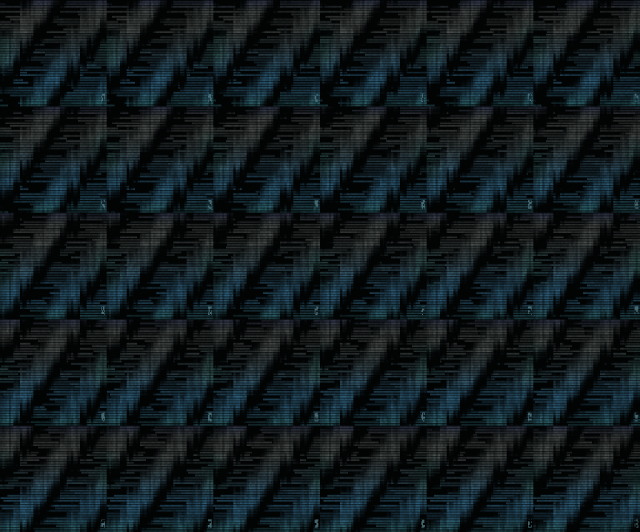
Reproduce this pattern procedurally as a WebGL 1 fragment shader.

```glsl
precision highp float;
// Grid of dark scanline panels with stepped diagonal bands that drift from panel to panel.

uniform vec2 u_resolution;

const vec2 PANELS = vec2(6.0, 5.0);
const float ROWS = 42.0;          // scanlines per panel
const float COLUMNS = 64.0;       // fine vertical cells per panel
const float STEPS = 16.0;         // broad stair steps per panel
const float STRIPS = 48.0;        // narrow vertical streaks per panel
const float STEP_JITTER = 0.08;   // vertical offset of each step
const float STRIP_JITTER = 0.08;  // vertical offset of each streak
const float BAND_SLOPE = 0.68;
const float BAND_PERIOD = 0.58;
const float BAND_START = -0.25;
const float DRIFT = 0.015;        // band shift per panel
const float LINE_FILL = 0.62;     // lit part of a scanline
const float GAP_DASH = 0.72;      // brightness of dashes between bands
const vec2 MARK_MIN = vec2(0.95, 0.04);
const vec2 MARK_MAX = vec2(0.985, 0.12);

const vec3 BACKGROUND = vec3(0.006, 0.014, 0.016);
const vec3 VIOLET = vec3(0.15, 0.16, 0.22);
const vec3 BROWN = vec3(0.225, 0.235, 0.225);
const vec3 BLUE = vec3(0.14, 0.285, 0.37);
const vec3 TEAL = vec3(0.13, 0.285, 0.31);
const vec3 GREEN = vec3(0.17, 0.31, 0.29);
const vec3 MARK_COLOR = vec3(0.32, 0.48, 0.52);

float hash(vec2 p) {
  return fract(sin(dot(p, vec2(127.1, 311.7))) * 43758.5453);
}

// Signed offset from the nearest band centre, in periods.
float bandOffset(vec2 p, float frame) {
  float stair = floor(p.x * STEPS);
  float strip = floor(p.x * STRIPS);
  float x = (stair + 0.5) / STEPS;
  float y = p.y + (hash(vec2(stair, 3.0)) - 0.5) * STEP_JITTER;
  y += (hash(vec2(strip, 9.0)) - 0.5) * STRIP_JITTER;
  float u = (x - BAND_SLOPE * y - BAND_START - DRIFT * frame) / BAND_PERIOD;
  return fract(u + 0.5) - 0.5;
}

// Violet and brown above, blue and teal below, green near the sides.
vec3 panelTint(vec2 p, float frame) {
  vec3 tint = mix(TEAL, BLUE, smoothstep(0.0, 0.18, p.y));
  tint = mix(tint, BROWN, smoothstep(0.25, 0.75, p.y));
  tint = mix(tint, VIOLET, smoothstep(0.88, 1.0, p.y));
  float side = smoothstep(0.3, 0.5, abs(p.x - 0.5));
  float greenHeight = 0.52 + 0.06 * sin(frame * 0.35);
  float glow = 1.0 - smoothstep(0.05, 0.26, abs(p.y - greenHeight));
  return mix(tint, GREEN, 0.75 * side * glow);
}

vec3 panel(vec2 p, float frame) {
  float row = floor(p.y * ROWS);
  float column = floor(p.x * COLUMNS);
  float inLine = step(fract(p.y * ROWS), LINE_FILL);
  float d = bandOffset(p, frame);

  // Bright core, and a wide dashed flank that trails off to its left.
  float core = smoothstep(-0.34, -0.08, d) * (1.0 - smoothstep(0.07, 0.23, d));
  float flank = 1.0 - smoothstep(0.12, 0.27, d);
  flank = max(flank, smoothstep(0.33, 0.43, d));

  // Dashes start and stop at a different place on each scanline.
  float segment = floor(p.x * 4.0 + 4.0 * hash(vec2(row, 23.0)));
  float dash = step(0.34, hash(vec2(row, segment + 17.0)));
  dash *= mix(0.5, 1.0, hash(vec2(row + 5.0, segment)));
  float dashLevel = GAP_DASH * flank * dash * mix(0.15, 1.0, inLine);
  float coreLevel = core * mix(0.5, 1.0, inLine);
  coreLevel *= mix(0.7, 1.05, hash(vec2(row, 31.0)));
  float lit = max(dashLevel, coreLevel);

  // Uneven streaks inside the core and faint cell grain.
  float streak = mix(0.72, 1.16, hash(vec2(floor(p.x * STRIPS), 41.0)));
  float grain = mix(1.0, streak, core);
  grain *= mix(0.85, 1.1, hash(vec2(column, row + frame * 7.0)));
  vec3 color = BACKGROUND + panelTint(p, frame) * lit * grain;

  // Small flecked patch in the lower right corner.
  vec2 inside = step(MARK_MIN, p) * step(p, MARK_MAX);
  float fleck = step(0.45, hash(floor(p * vec2(90.0, 60.0)) + frame));
  return mix(color, MARK_COLOR, inside.x * inside.y * fleck * 0.8);
}

void main() {
  vec3 sum = vec3(0.0);
  // Average nine samples per pixel to smooth every edge.
  for (int j = 0; j < 3; j++) {
    for (int i = 0; i < 3; i++) {
      vec2 jitter = (vec2(float(i), float(j)) - 1.0) / 3.0;
      vec2 grid = (gl_FragCoord.xy + jitter) / u_resolution * PANELS;
      vec2 cell = floor(grid);
      float frame = (PANELS.y - 1.0 - cell.y) * PANELS.x + cell.x;
      sum += panel(fract(grid), frame);
    }
  }
  gl_FragColor = vec4(sum / 9.0, 1.0);
}
```
